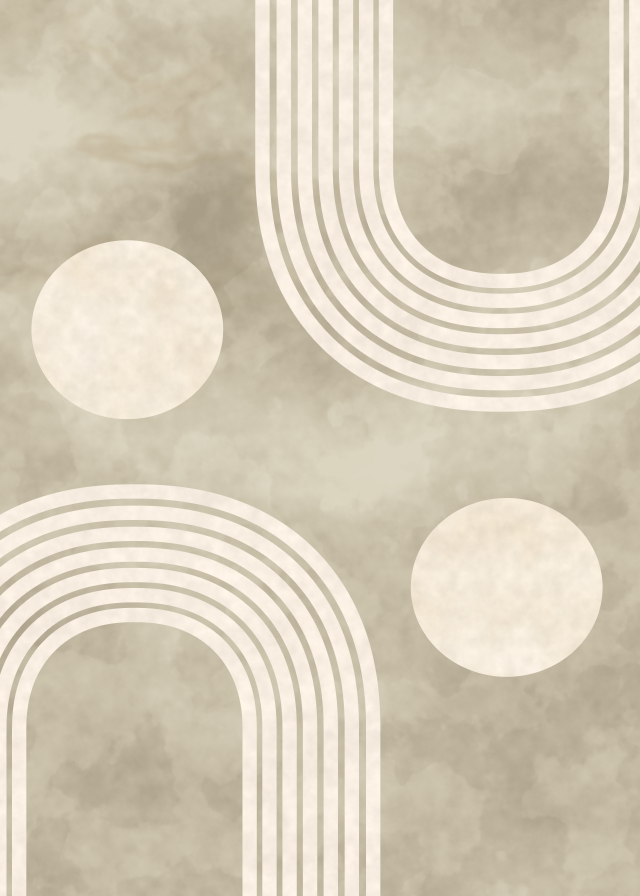
This background is drawn by a Shadertoy shader. Its source:

```glsl
// Two striped arches and two pale discs on weathered, mottled stone.
// Arches are concentric bands of a rounded p-norm distance; the stone and
// the worn paint are layered value noise with broad tonal patches.

const vec3 STONE_DARK  = vec3(0.66, 0.62, 0.53);
const vec3 STONE_MID   = vec3(0.785, 0.748, 0.658);
const vec3 STONE_LIGHT = vec3(0.86, 0.835, 0.755);
const vec3 STONE_WARM  = vec3(0.80, 0.72, 0.58);
const vec3 ARCH_CREAM  = vec3(0.972, 0.932, 0.885);
const vec3 DISC_CREAM  = vec3(0.953, 0.912, 0.843);

const float ARCH_RADIUS = 0.2745;
const float BAND_HALF   = 0.0080;
const float ROUNDNESS   = 2.25;

float hash(vec2 p) {
    vec3 q = fract(p.xyx * vec3(0.1031, 0.1030, 0.0973));
    q += dot(q, q.yzx + 33.33);
    return fract((q.x + q.y) * q.z);
}

float noise(vec2 p) {
    vec2 cell = floor(p), f = fract(p);
    f = f * f * (3.0 - 2.0 * f);
    float low  = mix(hash(cell), hash(cell + vec2(1, 0)), f.x);
    float high = mix(hash(cell + vec2(0, 1)), hash(cell + vec2(1, 1)), f.x);
    return mix(low, high, f.y);
}

float fbm(vec2 p) {
    float sum = 0.0, gain = 0.5;
    for (int i = 0; i < 5; i++) {
        sum += gain * noise(p);
        p = mat2(1.6, 1.2, -1.2, 1.6) * p + 17.3;
        gain *= 0.5;
    }
    return sum;
}

// Soft elliptical patch of tone
float patchTone(vec2 p, vec2 centre, vec2 size) {
    vec2 q = (p - centre) / size;
    return exp(-dot(q, q));
}

// Antialiased fill of a signed distance
float fill(float dist, float pixel) {
    return clamp(0.5 - dist / pixel, 0.0, 1.0);
}

float ellipseDistance(vec2 p, vec2 centre, vec2 radii) {
    vec2 q = (p - centre) / radii;
    float k = length(q);
    return k * (k - 1.0) / max(length(q / radii), 0.001);
}

// Seven bands; facing is 1 for a crown at the top, -1 at the bottom
float archBands(vec2 p, vec2 centre, float facing, float pixel) {
    vec2 q = p - centre;
    q = max(vec2(abs(q.x), q.y * facing), 0.00001);
    vec2 powered = pow(q, vec2(ROUNDNESS));
    float inset = ARCH_RADIUS - pow(powered.x + powered.y, 1.0 / ROUNDNESS);
    float cover = 0.0;
    for (int i = 0; i < 7; i++) {
        float n = float(i);
        float middle = BAND_HALF + 0.0240 * n - 0.00017 * n * n;
        cover = max(cover, fill(abs(inset - middle) - BAND_HALF, pixel));
    }
    return cover;
}

vec3 stone(vec2 p) {
    vec2 warp = vec2(fbm(p * 5.0), fbm(p * 5.0 + 41.0)) - 0.5;
    vec2 drift = p + 0.13 * warp;
    float clouds  = fbm(drift * vec2(5.0, 8.0) + 3.0) - 0.48;
    float mottle  = smoothstep(0.46, 0.54, fbm(p * 18.0 + 9.0)) - 0.5;
    float grain   = fbm(p * 75.0) - 0.48;
    float upper   = patchTone(p, vec2(0.12, 0.82), vec2(0.30, 0.20));
    float veins   = 1.0 - smoothstep(0.0, 0.06, abs(fbm(drift * vec2(4.0, 9.0) + 70.0) - 0.48));

    // Broad lights and shadows
    float tone = clouds * (0.75 + 0.8 * upper) + 0.13 * mottle + 0.30 * grain;
    tone += 0.22 * patchTone(drift, vec2(0.13, 0.86), vec2(0.15, 0.055));
    tone += 0.20 * patchTone(drift, vec2(0.38, 0.51), vec2(0.24, 0.075));
    tone += 0.12 * patchTone(drift, vec2(0.05, 0.53), vec2(0.12, 0.06));
    tone -= 0.25 * patchTone(drift, vec2(0.06, 0.73), vec2(0.13, 0.035));
    tone -= 0.24 * patchTone(drift, vec2(0.31, 0.65), vec2(0.07, 0.07));
    tone -= 0.20 * patchTone(drift, vec2(0.05, 0.93), vec2(0.14, 0.04));
    tone -= 0.10 * patchTone(drift, vec2(0.14, 0.18), vec2(0.13, 0.12));
    tone -= 0.16 * veins * upper;

    vec3 colour = mix(STONE_MID, STONE_LIGHT, clamp(tone * 2.6, 0.0, 1.0));
    colour = mix(colour, STONE_DARK, clamp(-tone * 2.2, 0.0, 1.0));
    return mix(colour, STONE_WARM, 0.22 * veins * upper);
}

void mainImage(out vec4 fragColor, in vec2 fragCoord) {
    float pixel = 1.0 / iResolution.y;
    vec2 p = fragCoord * pixel;
    vec3 colour = stone(p);

    // Worn paint: fine speckle and softer blotches
    float wear = 0.08 * (fbm(p * 95.0) - 0.48);
    float blotch = fbm(p * 22.0 + 5.0) - 0.48;

    vec2 discRadii = vec2(0.107, 0.0998);
    float discs = min(ellipseDistance(p, vec2(0.1421, 0.632), discRadii),
                      ellipseDistance(p, vec2(0.5655, 0.3444), discRadii));
    vec3 discPaint = DISC_CREAM + wear + blotch * vec3(0.05, 0.08, 0.13);
    colour = mix(colour, discPaint, fill(discs, pixel));

    float arches = max(archBands(p, vec2(0.5594, 0.815), -1.0, pixel),
                       archBands(p, vec2(0.150, 0.185), 1.0, pixel));
    colour = mix(colour, ARCH_CREAM + wear + 0.04 * blotch, arches);
    fragColor = vec4(clamp(colour, 0.0, 1.0), 1.0);
}
```
